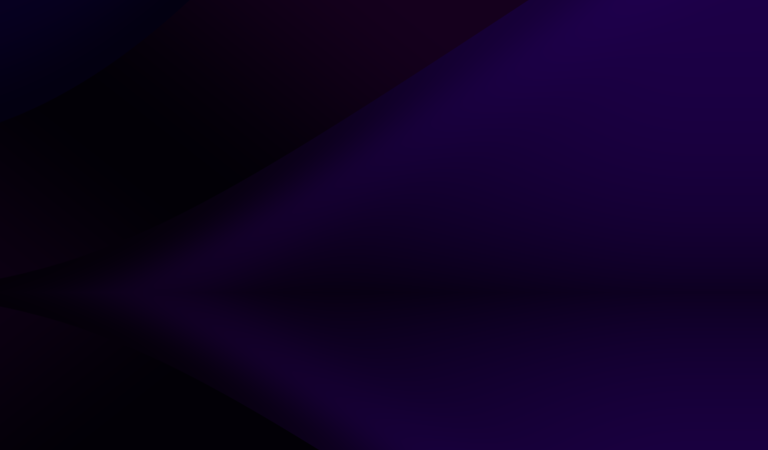
Write a Shadertoy shader that draws this background.

```glsl
#define AXIS_Y 0.35
#define FLARE_SLOPE 1.13
#define FLARE_START 0.097
#define FLARE_BEND 0.12
#define RIDGE_DEPTH 0.15
#define RIDGE_WIDTH 0.10
#define RIDGE_GLOW 0.05
#define BODY_GLOW 0.16
#define BODY_SPREAD 0.26

const vec3 BLACK = vec3(0.007, 0.0, 0.024);
const vec3 MAROON = vec3(0.075, 0.0, 0.09);
const vec3 NAVY_DARK = vec3(0.012, 0.0, 0.065);
const vec3 NAVY_LIGHT = vec3(0.026, 0.0, 0.125);

float bell(float x, float width) {
    float t = x / width;
    return exp(-t * t);
}

// Half height of the flared sheet: a soft bend into a straight slope
float flare(float x) {
    float bend = log(1.0 + exp((x - FLARE_START) / FLARE_BEND));
    return FLARE_SLOPE * FLARE_BEND * bend - 0.019;
}

// Dark folds behind the sheet, lit in maroon on both sides of a slanted black band
vec3 backdrop(vec2 uv, float axisDist) {
    float across = 0.8 * uv.x + 0.6 * (uv.y - 0.65);
    float mirrored = 0.8 * uv.x + 0.6 * (axisDist - 0.3);
    float upper = smoothstep(0.17, 0.65, across);
    float left = 0.5 * (1.0 - smoothstep(-0.2, 0.14, mirrored));
    return BLACK + MAROON * (upper + left);
}

// Violet sheet: dark crease on the axis, soft ridge inside the rim
vec3 sheet(float x, float axisDist, float depth) {
    float core = 0.075 + 0.055 * smoothstep(0.42, 0.9, x);
    float body = BODY_GLOW * (1.0 - exp(-axisDist / BODY_SPREAD));
    body *= mix(0.6, 1.0, smoothstep(0.2, 0.6, x));
    float ridge = RIDGE_GLOW * bell(depth - RIDGE_DEPTH, RIDGE_WIDTH);
    ridge *= mix(1.0, 0.4, smoothstep(0.2, 0.65, x));
    float rim = mix(0.35, 0.85, smoothstep(0.15, 0.65, x));
    float shade = mix(rim, 1.0, smoothstep(0.0, 0.14, depth));
    float blue = (core + body + ridge) * shade;
    float redness = mix(0.48, 0.4, smoothstep(0.15, 0.6, x));
    return vec3(blue * redness, 0.0, blue);
}

void mainImage(out vec4 fragColor, in vec2 fragCoord) {
    vec2 uv = fragCoord / iResolution.xy;
    float soft = 1.0 / iResolution.y;
    float axisDist = abs(uv.y - AXIS_Y);
    vec3 color = backdrop(uv, axisDist);

    // Navy fold in the upper left corner
    float fold = uv.y - (0.728 + 0.62 * uv.x + 1.95 * uv.x * uv.x);
    vec3 navy = mix(NAVY_DARK, NAVY_LIGHT, smoothstep(0.0, 0.27, fold));
    color = mix(color, navy, smoothstep(-soft, soft, fold));

    // Flared sheet, mirrored about its axis
    float depth = flare(uv.x) - axisDist;
    vec3 violet = sheet(uv.x, axisDist, depth);
    color = mix(color, violet, smoothstep(-soft, soft, depth));

    fragColor = vec4(color, 1.0);
}
```
